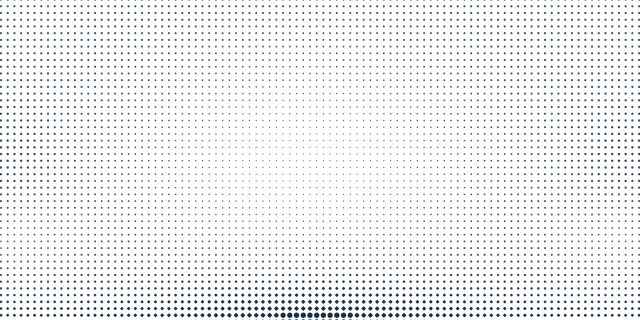
Give the GLSL for this background, as a Shadertoy shader.

```glsl
// Navy halftone dot grid on white: faint in the middle, swelling at the bottom centre.

const float PITCH = 0.02099;               // dot spacing, in canvas heights
const vec2 ORIGIN = vec2(0.9896, 0.0148);  // middle dot of the lowest row
const vec3 NAVY = vec3(0.09, 0.18, 0.28);

// Dot radius in canvas heights; c.x is measured from the middle column.
float dotRadius(vec2 c) {
    // Small core growing towards the outer edges
    float core = length((c - vec2(-0.02, 0.46)) * vec2(1.0, 1.5));
    float r = mix(0.0018, 0.0034, smoothstep(0.05, 0.95, core));

    // Lighter patches low on both sides, stronger dots at mid height
    vec2 side = vec2(abs(c.x) - 0.95, c.y);
    vec2 patchPos = (side - vec2(0.0, 0.26)) * vec2(4.0, 9.0);
    r -= 0.0009 * exp(-dot(patchPos, patchPos));
    r += 0.0004 * exp(-pow(side.x / 0.12, 2.0) - pow((c.y - 0.52) / 0.15, 2.0));

    // Swell along the bottom, heaviest in the middle
    float swell = 0.0010 + 0.0032 * exp(-pow(c.x / 0.45, 2.0));
    r += swell * exp(-max(c.y - 0.015, 0.0) / 0.10);

    // Full discs in the middle of the lowest row
    float lowest = 1.0 - step(0.5 * PITCH, c.y - ORIGIN.y);
    return r + 0.0012 * lowest * (1.0 - smoothstep(0.10, 0.13, abs(c.x)));
}

// Ink coverage at p, with edges softened over the given width
float dotInk(vec2 p, float soft) {
    p -= ORIGIN;
    vec2 cell = round(p / PITCH) * PITCH;
    vec2 q = abs(p - cell);
    vec2 place = cell + vec2(0.0, ORIGIN.y);
    float r = dotRadius(place);

    // Mid-sized dots lean to diamonds, the largest are round
    float diamond = smoothstep(0.0035, 0.0048, r) * (1.0 - smoothstep(0.0068, 0.0076, r));
    float d = mix(length(q), 0.82 * (q.x + q.y), 0.8 * diamond);

    // Small dots print paler, most of all around the upper middle
    vec2 pale = (place - vec2(-0.04, 0.54)) / vec2(0.38, 0.20);
    float strength = mix(0.82, 1.0, smoothstep(0.003, 0.005, r));
    strength *= 1.0 - 0.2 * exp(-dot(pale, pale));
    return strength * (1.0 - smoothstep(-soft, soft, d - r));
}

void mainImage(out vec4 fragColor, in vec2 fragCoord) {
    // Average 5 x 5 samples so that tiny dots keep their true weight
    float pixel = 1.0 / iResolution.y;
    float ink = 0.0;
    for (int i = 0; i < 25; i++) {
        vec2 offset = (vec2(i % 5, i / 5) - 2.0) / 5.0;
        ink += dotInk((fragCoord + offset) * pixel, 0.15 * pixel) / 25.0;
    }
    fragColor = vec4(mix(vec3(1.0), NAVY, ink), 1.0);
}
```
